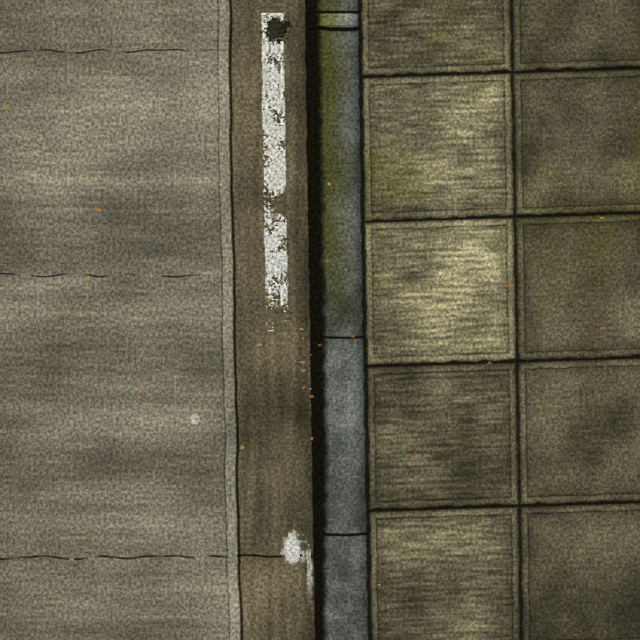
Write a Shadertoy shader that draws this texture.

```glsl
const float LEAN = 0.016;  // sideways drift of long joints
const float SOFT = 0.0016; // edge softness
const float SEAM_X = 0.348;
const float PAINT_X = 0.425;
const float GAP_X = 0.476;
const float CURB_X = 0.497;
const float GROOVE_X = 0.562;
const float SLAB_X = 0.799;
const float SLAB_ROW = 0.226;
const float TILT = 0.033;
const float GRAIN = 0.28;
const vec3 ROAD = vec3(0.475, 0.455, 0.385);
const vec3 GUTTER = vec3(0.365, 0.335, 0.255);
const vec3 CURB = vec3(0.365, 0.375, 0.355);
const vec3 SLAB = vec3(0.435, 0.415, 0.315);
const vec3 MOSS = vec3(0.27, 0.27, 0.11);
const vec3 PAINT = vec3(0.76, 0.76, 0.72);
const vec3 SEALANT = vec3(0.53, 0.52, 0.45);
const vec3 DARK = vec3(0.065, 0.063, 0.035);
const float TONE[5] = float[5](0.94, 1.04, 1.18, 0.8, 0.88);

float hash(vec2 p) {
  vec3 q = fract(p.xyx * vec3(0.1031, 0.103, 0.0973));
  q += dot(q, q.yzx + 33.33);
  return fract((q.x + q.y) * q.z);
}

float slope(vec2 cell, vec2 d) {
  float a = 6.2832 * hash(cell);
  return dot(vec2(cos(a), sin(a)), d);
}

float noise(vec2 p) {
  vec2 i = floor(p), f = fract(p), e = vec2(0, 1);
  vec2 w = f * f * (3.0 - 2.0 * f);
  return 1.4 * mix(mix(slope(i, f), slope(i + e.yx, f - e.yx), w.x),
                   mix(slope(i + e, f - e), slope(i + 1.0, f - 1.0), w.x), w.y);
}

float fbm(vec2 p) {
  float sum = 0.0, amp = 0.6;
  for (int i = 0; i < 5; i++) {
    sum += amp * noise(p);
    p = p * 2.03 + 17.3;
    amp *= 0.55;
  }
  return sum;
}

float rise(float edge, float x) { return smoothstep(edge - SOFT, edge + SOFT, x); }
float line(float d, float w) { return 1.0 - rise(w, abs(d)); }
float glow(float d, float w) { return exp(-d * d / (w * w)); }
float fall(float a, float b, float x) { return 1.0 - smoothstep(a, b, x); }
float blob(vec2 d, float r, float blur) { return fall(r - blur, r + blur, length(d)); }

// Broomed slabs with dark joints and smooth rims
vec3 slabs(vec2 p, float u, float t, float rough) {
  float row = (t - 0.12 + TILT * (p.x - 0.57)) / SLAB_ROW + 0.006 * rough;
  int id = clamp(int(floor(row)) + 1, 0, 4);
  float outer = step(SLAB_X, u), dx = u - SLAB_X;
  float dy = (fract(row + 0.5) - 0.5) * SLAB_ROW;
  float rim = min(abs(dy), min(abs(dx), u - GROOVE_X));
  float broom = noise(vec2(p.x * 24.0, (t + TILT * p.x) * 190.0));
  vec3 col = SLAB * mix(TONE[id], 0.81, outer) * (1.0 + 0.55 * fbm(p * 9.0 + float(id) * 5.0));
  col *= 1.0 + mix(0.34, 0.1, outer) * broom * rise(0.012, rim);
  float green = smoothstep(-0.1, 0.5, fbm(p * 5.0 + 31.0)) * fall(0.3, 0.65, t);
  col = mix(col, MOSS * 1.15, 0.45 * green) * (1.0 - 0.25 * glow(rim, 0.022));
  col *= 1.0 + 0.28 * line(rim - 0.0085, 0.003) - 0.25 * line(rim - 0.0135, 0.001);
  float joint = max(line(dy, 0.0026 + 0.0012 * rough), 0.85 * line(dx, 0.0025 + 0.0015 * rough));
  return mix(col, DARK, 0.85 * joint);
}

// Fallen leaves, crowded along the lower gap
vec4 leaves(vec2 p, float u, float t) {
  vec2 g = p * 75.0, id = floor(g);
  float crowd = glow(u - 0.469, 0.01) * smoothstep(0.46, 0.52, t) * fall(0.64, 0.72, t);
  float chance = 0.005 + 0.012 * glow(u - 0.43, 0.06) + 0.5 * crowd;
  vec2 q = fract(g) - 0.33 - 0.34 * vec2(hash(id + 3.1), hash(id + 8.7));
  float size = 0.13 + 0.17 * hash(id + 5.5) - 0.16 * noise(g * 4.0);
  vec3 tint = mix(vec3(0.57, 0.31, 0.16), vec3(0.74, 0.6, 0.3), hash(id + 2.2));
  return vec4(tint, step(hash(id), chance) * blob(q * vec2(1, 1.5), size, 0.08));
}

void mainImage(out vec4 fragColor, in vec2 fragCoord) {
  vec2 p = fragCoord / iResolution.xy;
  float t = 1.0 - p.y, rough = noise(p * 60.0), blot = fbm(p * 7.0);
  float fine = noise(p * 210.0) + 0.6 * noise(p * 390.0 + 9.0);
  float u = p.x - LEAN * t + 0.0012 * noise(p * vec2(10, 28));
  vec2 s = vec2(u, t);
  // Road bands and cracks
  vec3 col = ROAD * (1.0 + 0.22 * fbm(s * vec2(3, 30)) + 0.24 * blot);
  col *= 1.0 + 0.12 * glow(t - 0.2, 0.09) - 0.17 * glow(t - 0.37, 0.06)
    - 0.15 * glow(t - 0.56, 0.05) - 0.14 * glow(t - 0.74, 0.05) + 0.09 * noise(s * vec2(14, 160));
  float bend = 0.004 * noise(vec2(p.x * 25.0, 2.5));
  float crack = max(line(t - 0.08 + bend, 0.001), line(t - 0.43 - bend, 0.001));
  crack = max(crack, line(t - 0.871 + bend, 0.0015));
  col *= 1.0 - 0.7 * crack * smoothstep(-0.5, 0.2, noise(s * vec2(35, 8)));
  // Gutter and sealant
  float seam = u - SEAM_X - 0.004 * smoothstep(0.8, 1.0, t) - 0.003 * noise(vec2(2.5, t * 9.0));
  vec3 gutter = GUTTER * (1.0 + 0.5 * blot + 0.18 * noise(s * vec2(90, 7)));
  gutter *= (0.78 + 0.22 * fall(0.443, 0.475, u)) * (1.0 - 0.7 * line(t - 0.869 - bend, 0.0015));
  col = mix(col, gutter, rise(0.0, seam));
  col = mix(col, SEALANT * (1.0 + 0.3 * blot), 0.85 * line(seam, 0.0075));
  col *= 1.0 - 0.65 * line(seam - 0.0105, 0.0018) - 0.3 * line(seam + 0.009, 0.001);
  // Worn stripe, stain and splash
  float wear = fbm(p * 38.0) + 0.35 * fine;
  float keep = 0.4 - 1.5 * smoothstep(0.42, 0.6, t) - 0.6 * glow(t - 0.32, 0.018);
  float stripe = line(u - PAINT_X, 0.0175 + 0.0015 * rough) * rise(0.02, t);
  col = mix(col, PAINT, stripe * smoothstep(-0.15, 0.35, keep + wear));
  col = mix(col, DARK * 1.8, 0.9 * blob(s - vec2(0.428, 0.045), 0.02 - 0.018 * wear, 0.006));
  float splash = blob(s - vec2(0.444, 0.857), 0.021 - 0.02 * wear, 0.005);
  float drip = line(u - 0.469, 0.004 + 0.003 * rough) * rise(0.86, t) * fall(0.89, 0.96, t);
  float fleck = blob(p - vec2(0.304, 0.345), 0.008, 0.002);
  col = mix(col, PAINT, max(splash, 0.7 * max(drip, fleck)));
  // Mossy curb
  vec3 curb = CURB * (1.0 + 0.5 * blot + 0.25 * fbm(p * 40.0));
  float moss = fall(0.35, 0.58, t) * fall(0.505, 0.56, u + 0.025 * blot);
  curb = mix(curb, MOSS, 0.8 * moss) * (1.0 - 0.35 * glow(u - GROOVE_X, 0.012));
  float joint = max(line(t - 0.019, 0.002), line(t - 0.043 + bend, 0.003));
  joint = max(joint, max(line(t - 0.525 + bend, 0.0015), line(t - 0.833 + bend, 0.002)));
  curb *= (1.0 + 0.4 * line(t - 0.029, 0.01)) * (1.0 - 0.8 * joint);
  col = mix(col, curb, rise(CURB_X - 0.008, u));
  // Slabs, grain, gap and leaves
  col = mix(col, slabs(p, u, t, rough), rise(GROOVE_X, u));
  col = mix(col, DARK, 0.8 * line(u - GROOVE_X, 0.0032 + 0.0015 * rough));
  col *= 1.0 + GRAIN * fine;
  float end = CURB_X + 0.003 * rough - 0.007 * smoothstep(0.65, 1.0, t);
  float gap = rise(GAP_X + 0.001 * rough, u) * fall(end - 0.004, end + 0.009, u);
  col = mix(col, DARK * (1.0 + 0.5 * fine), 0.96 * gap);
  vec4 leaf = leaves(p, u, t);
  col = mix(col, leaf.rgb, 0.85 * leaf.a);
  fragColor = vec4(col * (0.8 + 0.2 * fall(0.45, 0.75, length(p - 0.5))), 1);
}
```
